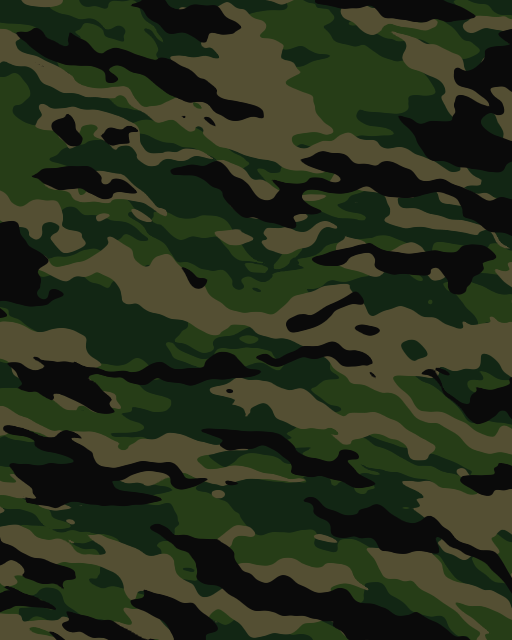
Reproduce this pattern procedurally as a Shadertoy shader.

```glsl
const vec3 DEEP_GREEN = vec3(0.07, 0.15, 0.08);
const vec3 LEAF_GREEN = vec3(0.15, 0.24, 0.09);
const vec3 KHAKI      = vec3(0.33, 0.31, 0.20);
const vec3 BLACK      = vec3(0.04, 0.04, 0.04);

const float TILT = 0.24;                  // streaks fall towards the right
const vec2 PATCH_FREQ = vec2(4.3, 14.5);  // patches per canvas height: along, across

float hash(vec2 cell) {
    vec3 q = fract(cell.xyx * vec3(0.1031, 0.1030, 0.0973));
    q += dot(q, q.yzx + 33.33);
    return fract((q.x + q.y) * q.z);
}

// Dot product of a random unit gradient with the offset from its lattice corner
float cornerSlope(vec2 cell, vec2 corner, vec2 local) {
    float angle = 6.2832 * hash(cell + corner);
    return dot(vec2(cos(angle), sin(angle)), local - corner);
}

float gradientNoise(vec2 p) {
    vec2 cell = floor(p), f = p - cell;
    vec2 fade = f * f * f * (f * (f * 6.0 - 15.0) + 10.0);
    float low  = mix(cornerSlope(cell, vec2(0, 0), f), cornerSlope(cell, vec2(1, 0), f), fade.x);
    float high = mix(cornerSlope(cell, vec2(0, 1), f), cornerSlope(cell, vec2(1, 1), f), fade.x);
    return mix(low, high, fade.y);
}

// Rotate into streak direction, with a slow sway shared by all layers
vec2 streakSpace(vec2 p, float tilt) {
    float c = cos(tilt), s = sin(tilt);
    vec2 q = vec2(c * p.x - s * p.y, s * p.x + c * p.y);
    q.y += 0.10 * gradientNoise(p * 2.6 + 5.3);
    return q;
}

// Pull patch ends into fingers along the streak and ripple their long sides
vec2 fingerWarp(vec2 q, float seed) {
    float pull = 0.11 * gradientNoise(q * vec2(7.0, 25.0) + seed)
               + 0.05 * gradientNoise(q * vec2(17.0, 50.0) + seed * 1.7);
    float ripple = 0.045 * gradientNoise(q * vec2(13.0, 12.0) + seed * 2.3)
                 + 0.016 * gradientNoise(q * vec2(30.0, 31.0) + seed * 0.6);
    return q + vec2(pull, ripple);
}

float patchField(vec2 q, float seed) {
    vec2 w = fingerWarp(q, seed) * PATCH_FREQ;
    return gradientNoise(w + seed) + 0.3 * gradientNoise(w * 2.1 + seed * 3.1);
}

// Smooth-edged coverage of one layer; a higher level leaves smaller patches
float patchMask(vec2 q, float seed, float level) {
    float d = patchField(q, seed) - level;
    float edge = 0.5 * fwidth(d) + 1e-5;
    return smoothstep(-edge, edge, d);
}

void mainImage(out vec4 fragColor, in vec2 fragCoord) {
    vec2 q = streakSpace(fragCoord / iResolution.y, TILT);

    // Overprint from the ground colour up to the black streaks
    vec3 color = DEEP_GREEN;
    color = mix(color, LEAF_GREEN, patchMask(q, 17.37, 0.058));
    color = mix(color, KHAKI,      patchMask(q, 41.71, 0.058));
    color = mix(color, BLACK,      patchMask(q, 73.19, 0.174));

    fragColor = vec4(color, 1.0);
}
```
